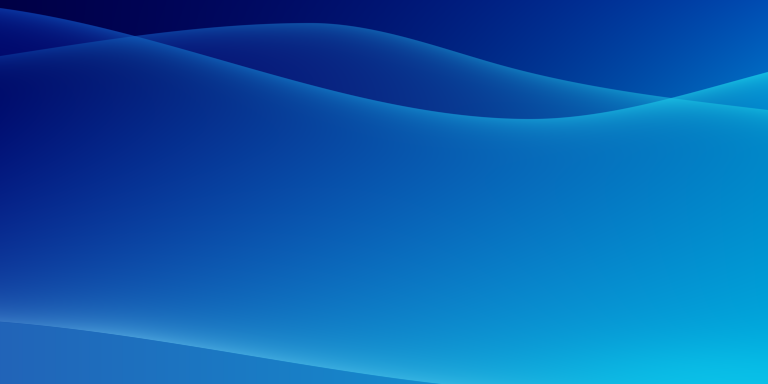
A Shadertoy shader for this background:

```glsl
// Smooth blue backdrop crossed by two translucent ribbons and a low hill.
// Cubic curves bound the layers; quadratic colour blends fill them, and
// exponential falloff lights the inner side of every edge.

// Cubic from point p to point q, with slopes m and n at its ends.
float cubic(float x, vec2 p, float m, vec2 q, float n) {
    float w = q.x - p.x;
    float t = (x - p.x) / w;
    float s = 1.0 - t;
    return p.y * s * s * (1.0 + 2.0 * t) + q.y * t * t * (3.0 - 2.0 * t)
         + w * t * s * (m * s - n * t);
}

// Smooth blend through three colours at t = 0, 0.5 and 1.
vec3 blend3(vec3 a, vec3 b, vec3 c, float t) {
    return a * (1.0 - t) * (1.0 - 2.0 * t) + b * 4.0 * t * (1.0 - t)
         + c * t * (2.0 * t - 1.0);
}

float valleyCurve(float x) {
    vec2 low = vec2(0.69, 0.69);
    return x < low.x ? cubic(x, vec2(0.0, 0.979), -0.27, low, 0.0)
                     : cubic(x, low, 0.0, vec2(1.0, 0.8125), 0.53);
}

float crestCurve(float x) {
    vec2 top = vec2(0.404, 0.94);
    vec2 slope = vec2(0.638, 0.8385);
    if (x < top.x) return cubic(x, vec2(0.0, 0.854), 0.31, top, 0.0);
    if (x < slope.x) return cubic(x, top, 0.0, slope, -0.58);
    return cubic(x, slope, -0.58, vec2(1.0, 0.7135), -0.24);
}

float hillCurve(float x) {
    vec2 foot = vec2(0.573, 0.0);
    return x < foot.x ? cubic(x, vec2(0.0, 0.162), -0.16, foot, -0.23)
                      : -0.23 * (x - foot.x);
}

// Antialiased coverage of the side where d is positive.
float cover(float d) {
    return smoothstep(-0.75, 0.75, d * iResolution.y);
}

// Light that starts at an edge and fades inward.
float glow(float d, float width) {
    return cover(d) * exp(-max(d, 0.0) / width);
}

void mainImage(out vec4 fragColor, in vec2 fragCoord) {
    vec2 uv = fragCoord / iResolution.xy;
    float x = uv.x;

    // Depth below each ribbon edge and height above the hill
    float valley = valleyCurve(x) - uv.y;
    float crest = crestCurve(x) - uv.y;
    float hill = uv.y - hillCurve(x);

    // Dark sky above the ribbons
    vec3 color = blend3(vec3(0.0, 0.0, 0.27), vec3(0.0, 0.08, 0.45),
                        vec3(0.0, 0.3, 0.7), x);
    color += vec3(0.0, 0.6, 0.32) * x * x * (1.0 - uv.y);

    // Single ribbon layer
    vec3 ribbon = blend3(vec3(0.0, 0.03, 0.42), vec3(0.03, 0.17, 0.53),
                         vec3(0.0, 0.52, 0.8), x);
    color = mix(color, ribbon, max(cover(valley), cover(crest)));

    // Broad body where both ribbons overlap
    vec3 upper = blend3(vec3(0.0, 0.03, 0.38), vec3(0.03, 0.26, 0.59),
                        vec3(0.0, 0.5, 0.76), x);
    vec3 middle = blend3(vec3(0.02, 0.13, 0.53), vec3(0.03, 0.36, 0.7),
                         vec3(0.0, 0.55, 0.8), x);
    vec3 lower = blend3(vec3(0.1, 0.36, 0.7), vec3(0.06, 0.54, 0.8),
                        vec3(0.0, 0.67, 0.87), x);
    vec3 body = blend3(lower, middle, upper, (uv.y - 0.1) / 0.75);
    color = mix(color, body, cover(valley) * cover(crest));

    // Rim light, turning from blue to cyan
    vec3 rim = mix(vec3(0.05, 0.28, 0.72), vec3(0.12, 0.85, 0.93), x);
    color = mix(color, rim, 0.65 * glow(valley, 0.038));
    color = mix(color, rim, 0.5 * glow(crest, 0.035));

    // Hill with pale haze above it, and a cyan glow in the corner
    vec3 haze = mix(vec3(0.38, 0.65, 0.88), vec3(0.15, 0.8, 0.92), x);
    float hazeAmount = mix(0.45, 0.75, smoothstep(0.0, 0.2, x));
    color = mix(color, haze, hazeAmount * glow(hill, 0.04));
    vec3 hillColor = mix(vec3(0.13, 0.39, 0.72), vec3(0.08, 0.54, 0.8), x * 1.8);
    color = mix(hillColor, color, cover(hill));
    vec2 corner = (uv - vec2(0.94, 0.0)) / vec2(0.2, 0.1);
    color = mix(color, vec3(0.05, 0.78, 0.92), 0.6 * exp(-dot(corner, corner)));

    fragColor = vec4(clamp(color, 0.0, 1.0), 1.0);
}
```
